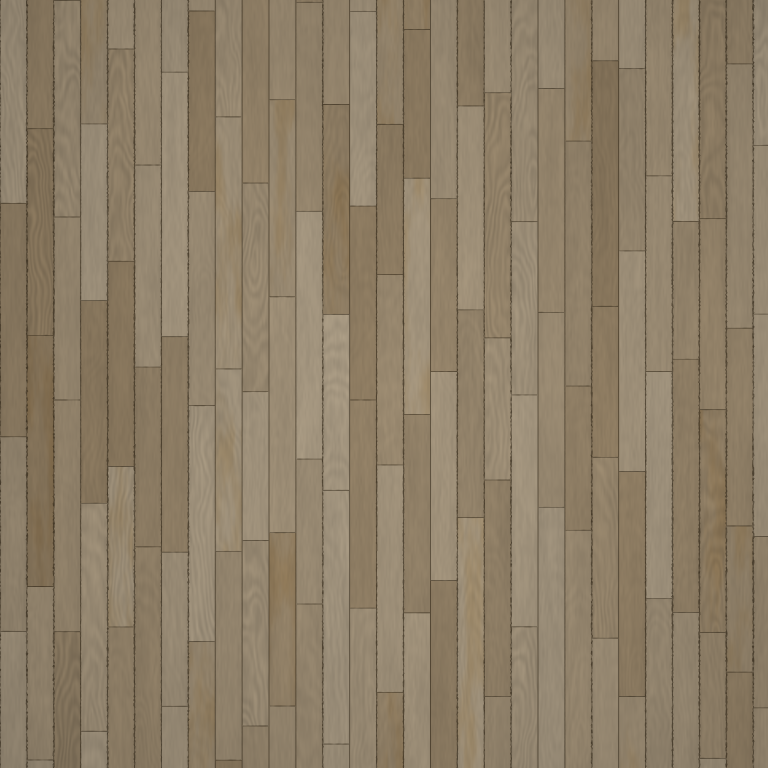
A WebGL 1 fragment shader for this texture:

```glsl
precision highp float;
// Weathered pale timber floor: narrow upright planks, staggered joints and ragged dark seams.
uniform vec2 u_resolution;

float hash(vec2 p) {
  return fract(sin(dot(p, vec2(127.1, 311.7))) * 43758.5453);
}

float noise(vec2 p) {
  vec2 i = floor(p), f = fract(p);
  f = f * f * (3.0 - 2.0 * f);
  return mix(mix(hash(i), hash(i + vec2(1.0, 0.0)), f.x),
             mix(hash(i + vec2(0.0, 1.0)), hash(i + vec2(1.0, 1.0)), f.x), f.y);
}

float fbm(vec2 p) {
  float sum = 0.0, amplitude = 0.5;
  for (int i = 0; i < 4; i++) {
    sum += amplitude * noise(p);
    p = p * 2.03 + 17.3;
    amplitude *= 0.5;
  }
  return sum;
}

// Antialiased coverage of a line, from distance and half width.
float line(float d, float halfWidth, float pixel) {
  return clamp((halfWidth - d) / pixel + 0.5, 0.0, 1.0);
}

// Light and dark growth rings: long arches along the plank.
float woodRings(vec2 p, vec2 plank) {
  float offset = (hash(plank + 3.7) - 0.5) * 1.6;
  float centre = 0.2 + 0.8 * hash(plank + 8.1);
  vec2 q = vec2(p.x - offset, (p.y - plank.y - centre) * 1.3);
  float warp = noise(vec2(p.x * 1.8, p.y * 5.0) + plank * 9.3)
             + 0.25 * noise(vec2(p.x * 4.0, p.y * 13.0) + plank * 2.9);
  float ring = sin((length(q) + 0.4 * warp) * 36.0);
  return ring * (0.4 + 0.6 * noise(p * vec2(3.0, 5.0) + plank * 5.1));
}

void main() {
  vec2 uv = gl_FragCoord.xy / u_resolution;
  vec2 pixel = 1.0 / u_resolution;
  float columns = 28.55, rows = 3.75;

  // Plank layout: one jittered joint per cell, shifted in each column.
  float x = uv.x * columns;
  float column = floor(x);
  float u = fract(x) - 0.5;
  float y = uv.y * rows + 7.0 * hash(vec2(column, 2.3));
  float cell = floor(y);
  float joint = cell + 0.28 + 0.44 * hash(vec2(column, cell));
  vec2 plank = vec2(column, cell - 1.0 + step(joint, y));

  // Plank tone, with soft mottling and a few faint warm stains.
  float tone = pow(hash(plank + 1.9), 0.75);
  vec3 color = mix(vec3(0.530, 0.460, 0.358), vec3(0.622, 0.570, 0.486), tone);
  color *= 0.98 + 0.04 * hash(plank + 5.3);
  color *= 0.955 + 0.09 * fbm(vec2(u * 2.0, y * 3.0) + plank * 4.7);
  float stain = step(0.85, hash(plank + 6.6)) * smoothstep(0.4, 0.8, fbm(vec2(u * 2.0, y * 3.0) + plank));
  color *= mix(vec3(1.0), vec3(0.97, 0.93, 0.85), stain);

  // Grain: figured rings on some planks, fine fibres and pores on all.
  float figure = 0.005 + 0.05 * pow(hash(plank + 4.4), 3.0);
  color *= 1.0 + figure * woodRings(vec2(u, y), plank);
  float fibre = noise(vec2(u * 13.0, y * 4.0) + plank * 11.3);
  float pore = noise(vec2(uv.x * 480.0, uv.y * 90.0) + plank * 3.1);
  color *= 1.0 + 0.03 * (fibre - 0.5) + 0.045 * (pore - 0.5);

  // Long seams: crumbly on most columns and rougher toward the sides.
  float seam = floor(x + 0.5);
  float side = (x - seam) / columns;
  float rough = smoothstep(0.1, 0.6, hash(vec2(seam, 9.7))) * (0.55 + 0.8 * abs(uv.x - 0.5));
  float crumb = noise(vec2(seam * 7.7 + sign(side) * 3.3, uv.y * 430.0));
  float halfWidth = mix(0.0005, 0.0018 * crumb, rough);
  float gap = line(abs(side), halfWidth, pixel.x);
  gap *= 0.76 - 0.4 * rough * noise(vec2(seam * 5.1, uv.y * 330.0));

  // Butt joints: thin and slightly uneven.
  float jointWidth = 0.0003 + 0.0004 * noise(vec2(uv.x * 200.0, joint * 13.0));
  float butt = 0.65 * line(abs(y - joint) / rows, jointWidth, pixel.y);

  // Grime beside the seams, then the gaps themselves.
  color *= 1.0 - 0.05 * exp(-abs(side) * 500.0) * (0.5 + rough);
  color = mix(color, vec3(0.20, 0.16, 0.10), max(gap, butt));

  // Uneven light, falling off at the edges.
  vec2 away = uv - vec2(0.53, 0.5);
  color *= 1.025 - 0.22 * dot(away, away);
  color *= 0.985 + 0.03 * noise(uv * 4.0);
  gl_FragColor = vec4(color, 1.0);
}
```
